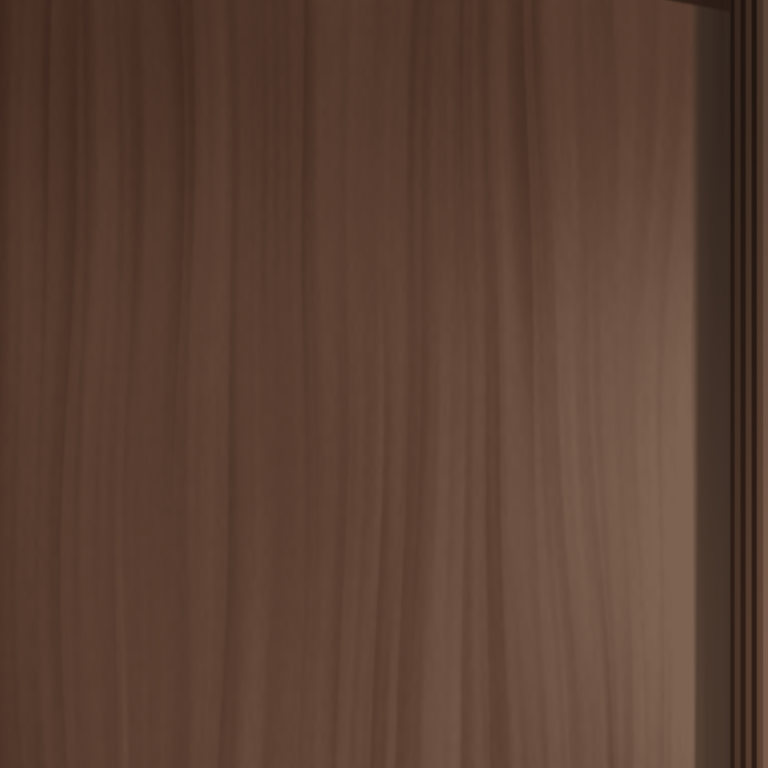
Write a three.js fragment shader that draws this texture.

```glsl
// Dark walnut veneer panel with leaning vertical grain and a ridged frame on the right.
varying vec2 vUv;

const vec3 WOOD_DARK = vec3(0.265, 0.172, 0.130);
const vec3 WOOD_MID = vec3(0.365, 0.256, 0.202);
const vec3 WOOD_LIGHT = vec3(0.480, 0.372, 0.308);
const vec3 RECESS = vec3(0.285, 0.213, 0.172);
const vec3 GROOVE = vec3(0.165, 0.105, 0.080);
const vec3 RIDGE = vec3(0.310, 0.220, 0.168);
const vec3 RIM = vec3(0.440, 0.335, 0.275);

const float VEIN_COUNT = 30.0;
const float VEIN_DEPTH = 0.21;
const float STREAK_DEPTH = 0.34;
const float FIBRE_DEPTH = 0.13;
const float MOTTLE_DEPTH = 0.05;
const float PANEL_EDGE = 0.905;
const float FRAME_EDGE = 0.951;
const float RIM_EDGE = 0.993;
const float RIDGE_PITCH = 0.0145;
const float TAU = 6.28318;

float hash(vec2 p) {
  return fract(sin(dot(p, vec2(127.1, 311.7))) * 43758.545);
}

float valueNoise(vec2 p) {
  vec2 cell = floor(p);
  vec2 f = fract(p);
  f = f * f * (3.0 - 2.0 * f);
  float low = mix(hash(cell), hash(cell + vec2(1.0, 0.0)), f.x);
  float high = mix(hash(cell + vec2(0.0, 1.0)), hash(cell + vec2(1.0, 1.0)), f.x);
  return mix(low, high, f.y);
}

// Bends the vertical grain: slow sway everywhere, opposite leans right of centre.
float grainCoord(vec2 p) {
  float lean = 0.035 * cos(TAU * (p.x - 0.52) / 0.42) * smoothstep(0.32, 0.5, p.x);
  float sway = 0.006 * sin(4.0 * p.y + 7.0 * p.x) + 0.003 * sin(9.0 * p.y - 11.0 * p.x);
  return p.x - lean * (p.y - 0.3) + sway;
}

// Dark growth lines: crisp on one side, fading softly on the other.
float veins(float u, float y) {
  float sum = 0.0;
  for (float i = 0.0; i < VEIN_COUNT; i++) {
    float seed = hash(vec2(i, 3.0));
    float phase = TAU * hash(vec2(i, 8.0));
    float center = (i + seed) / VEIN_COUNT;
    center += 0.005 * sin(3.0 * y + phase) + 0.014 * (seed - 0.5) * y;
    float d = u - center;
    float side = hash(vec2(i, 5.0)) < 0.5 ? -1.0 : 1.0;
    float softWidth = mix(0.006, 0.018, hash(vec2(i, 12.0)));
    float width = d * side > 0.0 ? softWidth : 0.0028;
    float fade = 0.6 + 0.4 * sin(4.5 * y + phase * 3.0);
    sum += exp(-d * d / (width * width)) * fade * mix(0.3, 1.0, seed);
  }
  return min(sum, 1.3);
}

// Room light: dim at the top and left, glowing beside the recess.
float roomLight(vec2 p) {
  vec2 g = (p - vec2(0.88, 0.34)) / vec2(0.23, 0.36);
  float light = 0.31 + 0.38 * p.x - 0.29 * smoothstep(0.5, 1.0, p.y);
  light += 0.10 * (1.0 - smoothstep(0.0, 0.55, p.y));
  return light + 0.34 * exp(-dot(g, g));
}

vec3 woodRamp(float t) {
  vec3 lower = mix(WOOD_DARK, WOOD_MID, clamp(t * 2.0, -0.4, 1.0));
  return mix(lower, WOOD_LIGHT, clamp(t * 2.0 - 1.0, 0.0, 1.1));
}

vec3 panel(vec2 p) {
  float u = grainCoord(p);
  float broad = valueNoise(vec2(u * 13.0, p.y * 0.9)) - 0.5;
  float streak = valueNoise(vec2(u * 42.0 + 9.0, p.y * 1.3)) - 0.5;
  float fibre = valueNoise(vec2(u * 120.0, p.y * 2.5)) - 0.5;
  float mottle = valueNoise(p * vec2(190.0, 75.0)) - 0.5;
  float tone = roomLight(p) + 0.05;
  tone += STREAK_DEPTH * (0.5 * broad + 0.5 * streak);
  tone += FIBRE_DEPTH * fibre + MOTTLE_DEPTH * mottle;
  tone -= VEIN_DEPTH * veins(u, p.y);
  return woodRamp(tone);
}

// Shadowed recess, then fine vertical ridges and a pale outer rim.
vec3 addFrame(vec3 color, vec2 p) {
  float dim = mix(1.08, 0.80, smoothstep(0.1, 1.0, p.y));
  float across = (p.x - PANEL_EDGE) / (FRAME_EDGE - PANEL_EDGE);
  float grain = valueNoise(p * vec2(150.0, 3.0)) - 0.5;
  vec3 recess = RECESS * dim * (1.06 - 0.2 * across + 0.08 * grain);
  float softness = mix(0.003, 0.010, p.y);
  color = mix(color, recess, smoothstep(-softness, softness, p.x - PANEL_EDGE));

  float wave = 0.5 - 0.5 * cos(TAU * (p.x - FRAME_EDGE - 0.002) / RIDGE_PITCH);
  float outward = smoothstep(FRAME_EDGE, RIM_EDGE, p.x);
  vec3 ridges = mix(GROOVE, RIDGE * mix(0.85, 1.1, outward), smoothstep(0.1, 0.8, wave));
  color = mix(color, ridges * dim, smoothstep(-0.002, 0.002, p.x - FRAME_EDGE));
  return mix(color, RIM * dim, smoothstep(-0.002, 0.002, p.x - RIM_EDGE));
}

// Slanted shadow line under the top rail.
vec3 addRail(vec3 color, vec2 p) {
  float railBase = 1.0 - 0.19 * (p.x - 0.87);
  float mask = smoothstep(-0.003, 0.003, p.y - railBase);
  mask *= 1.0 - smoothstep(-0.002, 0.002, p.x - FRAME_EDGE);
  return mix(color, GROOVE, 0.85 * mask);
}

void main() {
  vec3 color = addFrame(panel(vUv), vUv);
  gl_FragColor = vec4(addRail(color, vUv), 1.0);
}
```
